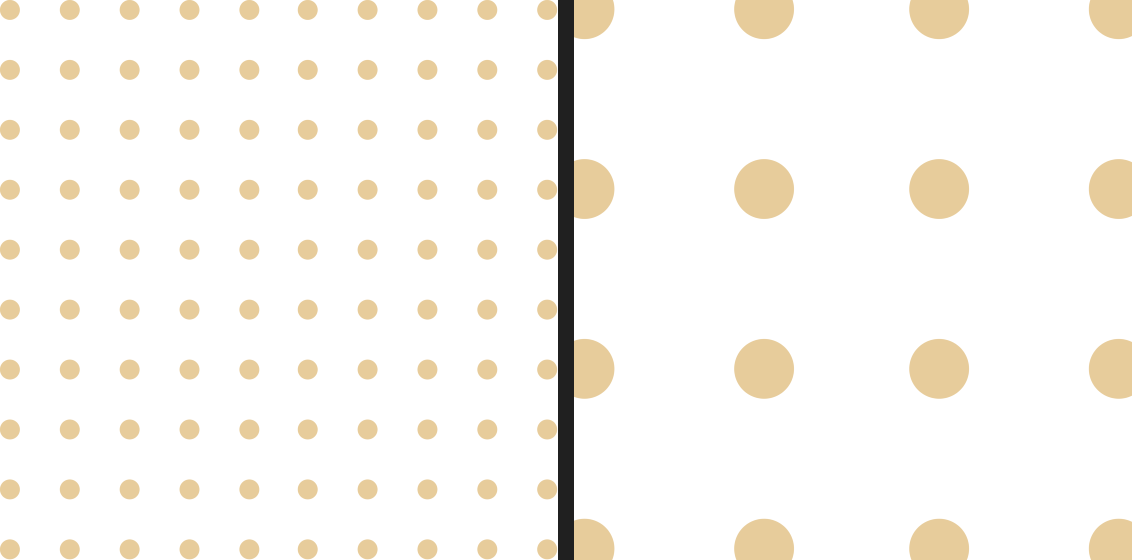
Left, the full canvas; right, a detail of the centre.
This pattern is drawn by a Shadertoy shader. Its source:

```glsl
// Ten columns by ten rows of flat sand-coloured dots on white.
// Space is folded into one cell per dot and a circle distance is drawn there;
// the right-hand five columns sit slightly closer, leaving a narrower middle gap.

// Lengths are fractions of the canvas height.
const vec3 PAPER = vec3(1.0);
const vec3 SAND = vec3(0.906, 0.800, 0.608);
const vec2 FIRST_DOT = vec2(0.0177, 0.0190);  // centre of the lower left dot
const vec2 PITCH = vec2(0.1069, 0.10703);     // spacing of columns and rows
const float RADIUS = 0.0178;
const float SEAM_X = 0.4974;                  // middle of the narrower gap
const float SEAM_SHIFT = 0.0027;              // leftward shift beyond the seam
const float EDGE_PIXELS = 1.3;                // width of the smoothed edge

// Signed distance to the nearest dot of the grid.
float dotDistance(vec2 p) {
    p.x += SEAM_SHIFT * step(SEAM_X, p.x);
    vec2 cell = (p - FIRST_DOT) / PITCH;
    vec2 offset = (fract(cell + 0.5) - 0.5) * PITCH;
    return length(offset) - RADIUS;
}

void mainImage(out vec4 fragColor, in vec2 fragCoord) {
    vec2 p = fragCoord / iResolution.y;
    float halfEdge = 0.5 * EDGE_PIXELS / iResolution.y;
    float coverage = 1.0 - smoothstep(-halfEdge, halfEdge, dotDistance(p));
    fragColor = vec4(mix(PAPER, SAND, coverage), 1.0);
}
```
